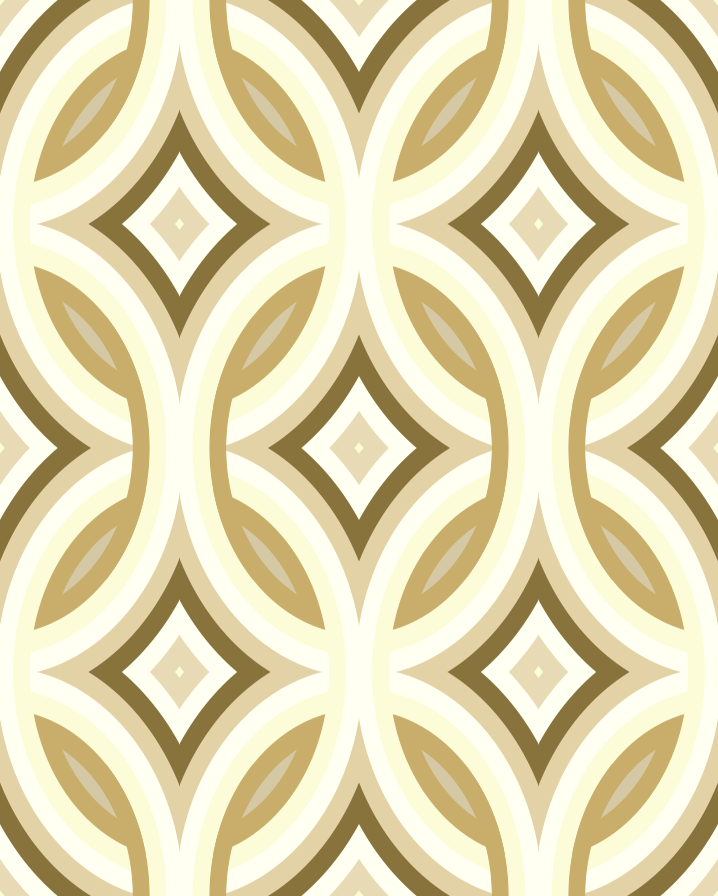
Give the GLSL for this pattern, as a Shadertoy shader.

```glsl
const float RADIUS = 0.4167;
const float STEP = 0.0469;

// Antialiased 0 to 1 transition where d passes edge
float past(float edge, float d) {
    float blur = 1.2 / min(iResolution.x, iResolution.y);
    return smoothstep(-blur, blur, d - edge);
}

// Concentric colours by distance from a circle's centre
vec3 rings(float d) {
    vec3 ivory = vec3(1.0, 1.0, 0.95);
    vec3 cream = vec3(0.99, 0.99, 0.85);
    vec3 color = mix(cream, ivory, past(RADIUS + STEP, d));
    color = mix(color, vec3(0.895, 0.825, 0.655), past(RADIUS + 2.0 * STEP, d));
    color = mix(color, vec3(0.53, 0.45, 0.23), past(RADIUS + 3.0 * STEP, d));
    color = mix(color, ivory, past(RADIUS + 4.0 * STEP, d));
    color = mix(color, vec3(0.905, 0.855, 0.71), past(RADIUS + 5.0 * STEP, d));
    return mix(color, cream, past(RADIUS + 6.0 * STEP, d));
}

void mainImage(out vec4 fragColor, in vec2 fragCoord) {
    // Two repeats each way, folded to one quarter of a cell
    vec2 p = 2.0 * fragCoord / iResolution.xy - 1.0;
    p = abs(p - round(p));

    float cornerDist = length(p);
    float middleDist = length(p - 0.5);
    bool besideCorner = p.x > p.y;
    float sideDist = besideCorner ? cornerDist : middleDist;
    float crossDist = besideCorner ? middleDist : cornerDist;

    // Side circles run over the ones above and below
    vec3 color = mix(rings(crossDist), rings(sideDist), past(RADIUS, sideDist));

    // Gold bars close the sides of alternate circles
    vec3 gold = vec3(0.79, 0.68, 0.42);
    float bar = past(RADIUS - STEP, cornerDist) * (1.0 - past(RADIUS, cornerDist));
    color = mix(color, gold, besideCorner ? bar : 0.0);

    // Leaves fill the overlaps of neighbouring circles
    float leaf = max(cornerDist, middleDist);
    color = mix(gold, color, past(RADIUS, leaf));
    color = mix(vec3(0.835, 0.785, 0.645), color, past(RADIUS - STEP, leaf));

    fragColor = vec4(color, 1.0);
}
```
